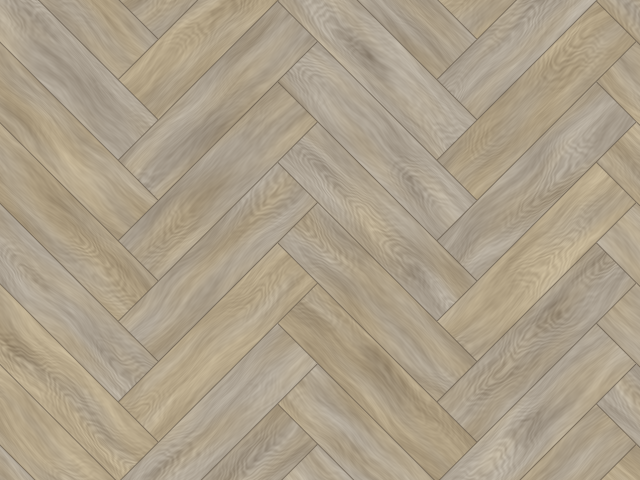
This texture is drawn by a Shadertoy shader. Its source:

```glsl
// Herringbone floor of pale greige oak planks with arched grain and thin dark joints.

// Lengths are in canvas heights.
const float PLANK_LENGTH = 0.4695;
const float PLANK_WIDTH = 0.1187;
const vec2 LAYOUT_ORIGIN = vec2(0.330, 0.2465);
const float JOINT_HALF_WIDTH = 0.0009;
const float JOINT_STRENGTH = 0.62;

const vec3 WOOD_DARK = vec3(0.53, 0.475, 0.40);
const vec3 WOOD_LIGHT = vec3(0.785, 0.74, 0.66);
const vec3 JOINT_COLOR = vec3(0.37, 0.325, 0.27);
const vec3 WARM_TINT = vec3(1.02, 1.0, 0.94);
const vec3 COOL_TINT = vec3(0.985, 1.0, 1.035);

const float BASE_TONE = 0.59;
const float PLANK_VARIATION = 0.17;
const float BROAD_AMOUNT = 0.34;
const float STREAK_AMOUNT = 0.26;
const float RING_AMOUNT = 0.13;
const float PORE_AMOUNT = 0.16;
const float KNOT_AMOUNT = 0.38;

vec2 hash2(vec2 p) {
    vec3 q = fract(p.xyx * vec3(0.1031, 0.1030, 0.0973));
    q += dot(q, q.yzx + 33.33);
    return fract((q.xx + q.yz) * q.zy);
}

float cornerSlope(vec2 cell, vec2 offset) {
    float angle = 6.2832 * hash2(cell).x;
    return dot(vec2(cos(angle), sin(angle)), offset);
}

float gradientNoise(vec2 p) {
    vec2 i = floor(p), f = fract(p);
    vec2 s = f * f * f * (f * (f * 6.0 - 15.0) + 10.0);
    float low = mix(cornerSlope(i, f), cornerSlope(i + vec2(1, 0), f - vec2(1, 0)), s.x);
    float high = mix(cornerSlope(i + vec2(0, 1), f - vec2(0, 1)),
                     cornerSlope(i + vec2(1, 1), f - vec2(1, 1)), s.x);
    return mix(low, high, s.y);
}

// Finds the plank under p: position along and across it, plus its identity.
void findPlank(vec2 p, out vec2 plankPos, out vec2 id) {
    vec2 axes = vec2(p.x + p.y, p.y - p.x) * 0.70711;
    float firstColumn = floor(p.x / (PLANK_LENGTH * 1.41421));
    plankPos = vec2(0.5 * PLANK_LENGTH, 0.5 * PLANK_WIDTH);
    id = vec2(0.0);
    for (int k = 0; k < 4; k++) {
        float column = firstColumn + float(k / 2);
        bool falling = k % 2 == 1;
        vec2 q = axes - column * vec2(PLANK_LENGTH, -PLANK_LENGTH);
        if (falling) q = vec2(q.y + PLANK_LENGTH - PLANK_WIDTH, q.x - PLANK_LENGTH);
        float row = floor(q.y / PLANK_WIDTH);
        q -= row * PLANK_WIDTH;
        if (q.x >= 0.0 && q.x < PLANK_LENGTH) {
            plankPos = q;
            id = vec2(2.0 * column + float(falling), row);
        }
    }
}

// Tone of the wood; g is measured in plank widths, along and across.
float woodTone(vec2 g, vec2 id) {
    vec2 look = hash2(id + 71.3);
    vec2 place = hash2(id + 19.7);
    vec2 s = g + floor(hash2(id + 43.1) * 90.0) + 100.0;

    // Grain bends gently along the plank.
    float bend = 0.22 * gradientNoise(s * vec2(0.8, 1.2));
    vec2 grain = s + vec2(0.0, bend);
    float broad = gradientNoise(grain * vec2(0.55, 2.2));
    float streak = gradientNoise(grain * vec2(0.8, 8.0))
                 + 0.6 * gradientNoise(grain * vec2(1.6, 17.0));
    float pores = gradientNoise(grain * vec2(5.0, 34.0));

    // Arched rings fade out towards the plank sides.
    float side = g.y + bend - mix(0.3, 0.7, place.y);
    float slope = look.y < 0.5 ? -5.0 : 5.0;
    float phase = slope * g.x + 13.0 * sqrt(side * side + 0.012)
                + 2.2 * gradientNoise(s * vec2(1.6, 3.0))
                + 0.7 * gradientNoise(s * vec2(5.0, 9.0));
    float patchiness = gradientNoise(s * vec2(0.6, 0.5) + 7.0) + 0.3 * (look.x - 0.4);
    float rings = sin(6.2832 * phase) * exp(-7.0 * side * side) * smoothstep(-0.15, 0.3, patchiness);

    // A smoky knot on some planks.
    vec2 toKnot = (g - vec2(0.4 + 3.1 * place.x, 0.2 + 0.6 * place.y)) * vec2(1.5, 4.5);
    float knot = exp(-dot(toKnot, toKnot) * 1.6) * step(0.55, look.x);
    knot *= 0.7 + gradientNoise(grain * vec2(4.0, 11.0));

    return BASE_TONE + PLANK_VARIATION * (look.y - 0.5) + BROAD_AMOUNT * broad
         + STREAK_AMOUNT * streak + RING_AMOUNT * rings
         + PORE_AMOUNT * pores - KNOT_AMOUNT * knot;
}

void mainImage(out vec4 fragColor, in vec2 fragCoord) {
    vec2 p = fragCoord / iResolution.y - LAYOUT_ORIGIN;
    vec2 plankPos, id;
    findPlank(p, plankPos, id);
    vec2 g = plankPos / PLANK_WIDTH;

    // Wood colour with a drifting warm or grey tint.
    vec3 color = mix(WOOD_DARK, WOOD_LIGHT, clamp(woodTone(g, id), 0.0, 1.0));
    float coolness = hash2(id + 5.9).x + 1.1 * gradientNoise(g * vec2(0.6, 2.5) + id * 7.3 + 50.0);
    color *= mix(WARM_TINT, COOL_TINT, clamp(coolness, 0.0, 1.0));

    // Joints between planks.
    vec2 toEdge = min(plankPos, vec2(PLANK_LENGTH, PLANK_WIDTH) - plankPos);
    float pixel = 1.0 / iResolution.y;
    float joint = 1.0 - smoothstep(JOINT_HALF_WIDTH - 0.5 * pixel, JOINT_HALF_WIDTH + 0.7 * pixel,
                                   min(toEdge.x, toEdge.y));
    color = mix(color, JOINT_COLOR, JOINT_STRENGTH * joint);

    fragColor = vec4(color, 1.0);
}
```
